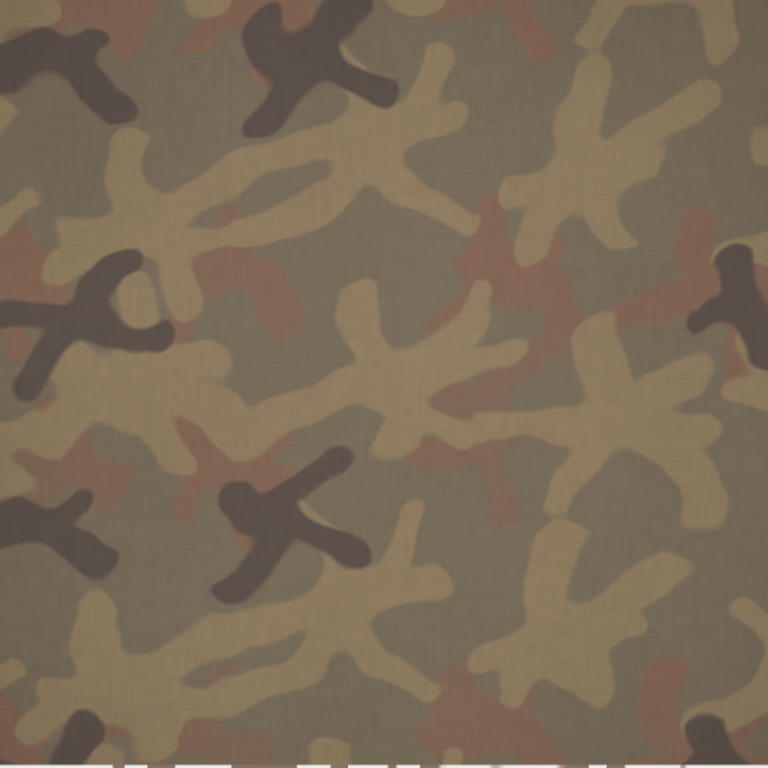
Write a Shadertoy shader that draws this pattern.

```glsl
// Faded woodland camouflage cloth: fingered sand, rust and dark splats on olive

vec3 hash3(vec3 p) {
    p = fract(p * vec3(0.1031, 0.1030, 0.0973));
    p += dot(p, p.yxz + 33.33);
    return fract((p.xxy + p.yxx) * p.zyx);
}

float noise(vec2 p) {
    vec2 i = floor(p), f = fract(p);
    f = f * f * (3.0 - 2.0 * f);
    float a = hash3(vec3(i, 5.0)).x, b = hash3(vec3(i + vec2(1, 0), 5.0)).x;
    float c = hash3(vec3(i + vec2(0, 1), 5.0)).x, d = hash3(vec3(i + 1.0, 5.0)).x;
    return mix(mix(a, b, f.x), mix(c, d, f.x), f.y);
}

float smoothMin(float a, float b, float k) {
    float h = max(k - abs(a - b), 0.0) / k;
    return min(a, b) - h * h * k * 0.25;
}

// Distance to a bent, tapering finger that starts at the origin
float finger(vec2 p, vec2 tip, float bend, float root, float end) {
    float h = clamp(dot(p, tip) / dot(tip, tip), 0.0, 1.0);
    vec2 side = normalize(vec2(-tip.y, tip.x));
    return length(p - tip * h - side * bend * sin(h * 3.14159)) - mix(root, end, h);
}

// Distance to scattered splats, each a round core with fingers; rows repeat in pairs
float splats(vec2 p, float seed, float core, float reach, int fingers, float presence) {
    const float cellSize = 0.3;
    vec2 home = floor(p / cellSize);
    float d = 1.0;
    for (int y = -1; y <= 1; y++)
    for (int x = -1; x <= 1; x++) {
        vec2 cell = home + vec2(x, y);
        vec3 id = vec3(cell.x + 40.0, mod(cell.y, 2.0) + 7.0, seed);
        vec3 r = hash3(id);
        if (r.z > presence) continue;
        vec2 q = p - (cell + 0.5 + (r.xy - 0.5) * 0.45) * cellSize;
        q.y *= 1.15;
        float splat = length(q) - core;
        for (int i = 0; i < fingers; i++) {
            vec3 s = hash3(id + vec3(11.3, 3.7, 17.1) * float(i + 1));
            float angle = (float(i) + r.z + 0.75 * s.x) * 6.28318 / float(fingers);
            vec2 tip = vec2(cos(angle), sin(angle)) * reach * mix(0.5, 1.1, s.y);
            float arm = finger(q, tip, (s.z - 0.5) * 0.055, core * 0.55, mix(0.017, 0.031, s.z));
            splat = smoothMin(splat, arm, 0.022);
        }
        d = smoothMin(d, splat, 0.02);
    }
    return d;
}

float cover(float d) {
    return 1.0 - smoothstep(-0.0045, 0.0045, d);
}

void mainImage(out vec4 fragColor, in vec2 fragCoord) {
    vec2 uv = fragCoord / iResolution.xy;
    vec2 p = fragCoord / iResolution.y;

    // Slanted repeat and wavering outlines
    vec2 q = p - vec2(0.058 * p.y, 0.0);
    q += (vec2(noise(q * 14.0), noise(q * 14.0 + 31.0)) - 0.5) * 0.034;
    q += (vec2(noise(q * 34.0 + 9.0), noise(q * 34.0 + 57.0)) - 0.5) * 0.009;

    float rust = splats(q + vec2(0.17, 0.06), 23.0, 0.043, 0.13, 5, 0.85);
    float sand = splats(q, 4.0, 0.050, 0.165, 6, 1.0);
    float dark = splats(q + vec2(0.13, 0.16), 61.0, 0.030, 0.12, 4, 0.78);

    // Printed layers, with rust fading in places
    vec3 color = vec3(0.455, 0.410, 0.342);
    float rustInk = mix(0.65, 1.0, smoothstep(0.25, 0.6, noise(p * 6.0 + 3.0)));
    color = mix(color, vec3(0.500, 0.385, 0.322), cover(rust) * rustInk);
    color = mix(color, vec3(0.545, 0.472, 0.365), cover(sand));
    color = mix(color, vec3(0.355, 0.312, 0.284), cover(dark));

    // Cloth weave and broad creases
    float weave = noise(p * vec2(260.0, 45.0)) + noise(p * vec2(45.0, 260.0)) - 1.0;
    float crease = noise(p * vec2(9.0, 5.0) + 70.0) - 0.5;
    color *= 1.0 + 0.03 * weave + 0.035 * crease;

    // Dimmer toward the corners
    vec2 c = uv - 0.5;
    color *= 1.04 - 0.26 * dot(c, c);

    // Pale selvage along the bottom, broken by dark stitches
    float stitch = smoothstep(0.62, 0.72, noise(vec2(p.x * 45.0, 2.0)));
    float selvage = 1.0 - smoothstep(0.002, 0.006, uv.y);
    color = mix(color, mix(vec3(0.93), vec3(0.5, 0.46, 0.4), stitch), selvage);

    fragColor = vec4(color, 1.0);
}
```
